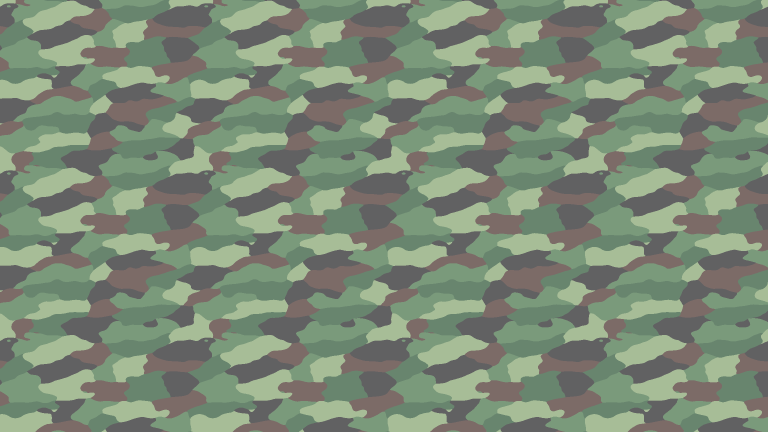
This pattern is drawn by a Shadertoy shader. Its source:

```glsl
// Woodland camouflage: a repeating tile of long, slightly tilted patches.
// Stretched Voronoi cells take five colours in a balanced cyclic order, and
// three octaves of periodic noise bend their outlines into ragged fingers.

const vec2  TILE_SIZE     = vec2(0.457, 0.387);  // in canvas heights
const ivec2 PATCH_GRID    = ivec2(5, 9);         // patches per tile
const ivec2 LOBE_GRID     = ivec2(7, 11);        // noise cells per tile
const vec2  LOBE_AMOUNT   = vec2(0.085, 0.028);
const vec2  FINGER_AMOUNT = vec2(0.034, 0.015);
const vec2  FRILL_AMOUNT  = vec2(0.013, 0.008);
const float JITTER        = 0.75;
const float TILT          = 0.19;                // rise of a patch to the right
const float STRETCH       = 0.45;                // lower means longer patches
const int   SAMPLES       = 3;                   // antialiasing grid per axis

const vec3 LIGHT_GREEN = vec3(0.655, 0.742, 0.592);
const vec3 BROWN       = vec3(0.485, 0.418, 0.405);
const vec3 DARK_GREEN  = vec3(0.408, 0.522, 0.432);
const vec3 CHARCOAL    = vec3(0.382, 0.380, 0.385);
const vec3 MID_GREEN   = vec3(0.480, 0.602, 0.482);

ivec2 wrapCell(ivec2 cell, ivec2 period) {
    return (cell + 8 * period) % period;
}

// Integer hash: two values from 0 to 1
vec2 hash2(ivec2 cell, int seed) {
    uvec2 v = uvec2(cell + seed * ivec2(37, 71)) * 1664525u + 1013904223u;
    v.x += v.y * 1664525u;
    v.y += v.x * 1664525u;
    v ^= v >> 16u;
    v.x += v.y * 1664525u;
    v.y += v.x * 1664525u;
    v ^= v >> 16u;
    return vec2(v & 65535u) / 65535.0;
}

// Periodic value noise, centred on zero
vec2 noise2(vec2 tileUv, ivec2 grid, int seed) {
    vec2 p = tileUv * vec2(grid);
    ivec2 cell = ivec2(floor(p));
    vec2 f = fract(p);
    f = f * f * (3.0 - 2.0 * f);
    vec2 a = hash2(wrapCell(cell, grid), seed);
    vec2 b = hash2(wrapCell(cell + ivec2(1, 0), grid), seed);
    vec2 c = hash2(wrapCell(cell + ivec2(0, 1), grid), seed);
    vec2 d = hash2(wrapCell(cell + ivec2(1, 1), grid), seed);
    return mix(mix(a, b, f.x), mix(c, d, f.x), f.y) - 0.5;
}

// Shifting the order in each row keeps equal colours apart
vec3 patchColour(ivec2 cell) {
    int index = (cell.x + 2 * cell.y + cell.y / 3) % 5;
    if (index == 0) return LIGHT_GREEN;
    if (index == 1) return BROWN;
    if (index == 2) return DARK_GREEN;
    if (index == 3) return CHARCOAL;
    return MID_GREEN;
}

vec3 camouflage(vec2 position) {
    // Bend the outlines
    vec2 tileUv = fract(position / TILE_SIZE);
    vec2 bend = LOBE_AMOUNT * noise2(tileUv, LOBE_GRID, 3)
              + FINGER_AMOUNT * noise2(tileUv, 2 * LOBE_GRID, 11)
              + FRILL_AMOUNT * noise2(tileUv, 3 * LOBE_GRID, 19);
    vec2 p = (tileUv + bend / TILE_SIZE) * vec2(PATCH_GRID);
    ivec2 home = ivec2(floor(p));
    vec2 cellSize = TILE_SIZE / vec2(PATCH_GRID);

    // Nearest patch centre in a tilted, stretched metric
    float nearest = 1e6;
    ivec2 owner = ivec2(0);
    for (int y = -2; y <= 2; y++) {
        for (int x = -2; x <= 2; x++) {
            ivec2 cell = home + ivec2(x, y);
            ivec2 wrapped = wrapCell(cell, PATCH_GRID);
            vec2 centre = vec2(cell) + 0.5 + JITTER * (hash2(wrapped, 23) - 0.5);
            vec2 offset = (p - centre) * cellSize;
            offset.y -= TILT * offset.x;
            offset.x *= STRETCH;
            float dist = dot(offset, offset);
            if (dist < nearest) {
                nearest = dist;
                owner = wrapped;
            }
        }
    }
    return patchColour(owner);
}

void mainImage(out vec4 fragColor, in vec2 fragCoord) {
    // Average a small grid of samples for smooth edges
    vec3 sum = vec3(0.0);
    for (int j = 0; j < SAMPLES; j++) {
        for (int i = 0; i < SAMPLES; i++) {
            vec2 shift = (vec2(i, j) + 0.5) / float(SAMPLES) - 0.5;
            sum += camouflage((fragCoord + shift) / iResolution.y);
        }
    }
    fragColor = vec4(sum / float(SAMPLES * SAMPLES), 1.0);
}
```
